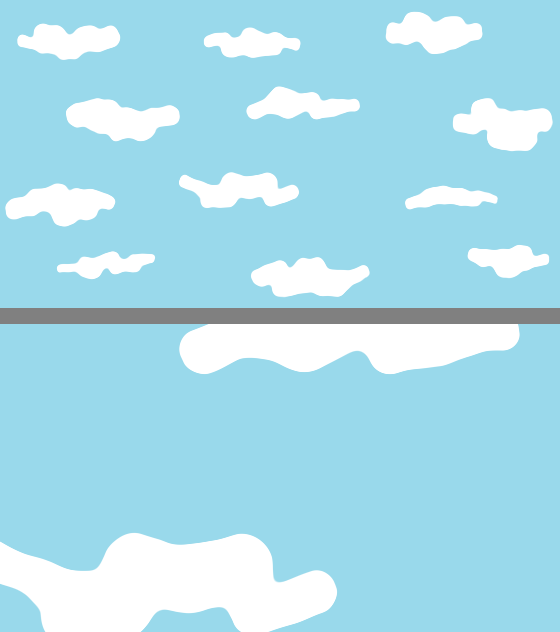
Top, the full canvas; bottom, a detail of the centre.
This pattern is drawn by a WebGL 1 fragment shader. Its source:

```glsl
precision highp float;
uniform vec2 u_resolution;

#define SKY vec3(0.60, 0.85, 0.92)
#define CLOUD vec3(1.0)
#define GRID vec2(3.0, 4.0)
#define JITTER vec2(0.16, 0.24)
#define STAGGER 0.15
#define HALF_WIDTH vec2(0.125, 0.19)
#define HALF_HEIGHT vec2(0.043, 0.087)
#define TILT 0.9
#define BLEND 0.016
#define WOBBLE 0.009
#define WOBBLE_SCALE 34.0

vec2 hash2(vec2 p) {
  vec3 q = fract(p.xyx * vec3(0.1031, 0.1030, 0.0973));
  q += dot(q, q.yzx + 33.33);
  return fract((q.xx + q.yz) * q.zy);
}

float valueNoise(vec2 p) {
  vec2 i = floor(p);
  vec2 f = fract(p);
  f = f * f * (3.0 - 2.0 * f);
  float low = mix(hash2(i).x, hash2(i + vec2(1.0, 0.0)).x, f.x);
  float high = mix(hash2(i + vec2(0.0, 1.0)).x, hash2(i + 1.0).x, f.x);
  return mix(low, high, f.y);
}

float smoothUnion(float a, float b) {
  float h = max(BLEND - abs(a - b), 0.0) / BLEND;
  return min(a, b) - 0.25 * BLEND * h * h;
}

float roundedBox(vec2 p, vec2 size) {
  float radius = 0.85 * min(size.x, size.y);
  vec2 q = abs(p) - size + radius;
  return length(max(q, 0.0)) + min(max(q.x, q.y), 0.0) - radius;
}

// A row of tilted lobes, lower at both ends, with an uneven outline
float cloudDistance(vec2 p, vec2 size, vec2 seed) {
  float d = 1.0;
  for (int i = 0; i < 5; i++) {
    float t = float(i) * 0.5 - 1.0;
    vec2 shape = hash2(seed + float(i) * 7.3);
    vec2 place = hash2(seed + float(i) * 11.9 + 41.0);
    vec2 q = p - size * vec2(0.72 * t, 0.7 * (place.x - 0.5));
    float angle = TILT * (place.y - 0.5);
    float c = cos(angle);
    float s = sin(angle);
    q = vec2(c * q.x + s * q.y, c * q.y - s * q.x);
    vec2 lobe = size * vec2(mix(0.24, 0.34, shape.x),
                            mix(0.5, 0.9, shape.y) * (1.0 - 0.42 * t * t));
    d = smoothUnion(d, roundedBox(q, lobe));
  }
  return d + WOBBLE * (valueNoise(p * WOBBLE_SCALE + seed) - 0.5);
}

void main() {
  // Lengths are in canvas heights, cells in whole repeats
  vec2 cellSize = vec2(u_resolution.x / u_resolution.y, 1.0) / GRID;
  vec2 grid = gl_FragCoord.xy / u_resolution * GRID;
  vec2 base = floor(grid);
  float d = 1.0;

  // One cloud per cell, wrapped at the canvas edges
  for (int y = -1; y <= 1; y++) {
    for (int x = -1; x <= 1; x++) {
      vec2 cell = base + vec2(float(x), float(y));
      vec2 id = mod(cell, GRID);
      vec2 seed = id * vec2(17.0, 29.0) + 5.0;
      vec2 center = cell + 0.5 + JITTER * (hash2(seed + 3.0) - 0.5);
      center.x += STAGGER * (1.0 - 2.0 * mod(id.y, 2.0));
      float puff = fract((id.x + id.y * GRID.x) * 0.618);
      vec2 size = vec2(mix(HALF_WIDTH.x, HALF_WIDTH.y, hash2(seed).x),
                       mix(HALF_HEIGHT.x, HALF_HEIGHT.y, puff));
      d = min(d, cloudDistance((grid - center) * cellSize, size, seed));
    }
  }

  float edge = 0.6 / u_resolution.y;
  gl_FragColor = vec4(mix(CLOUD, SKY, smoothstep(-edge, edge, d)), 1.0);
}
```
